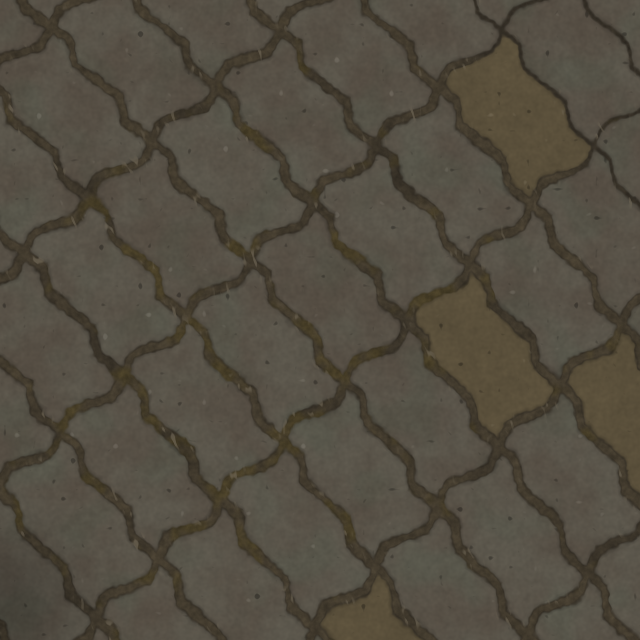
Reproduce this texture procedurally as a WebGL 1 fragment shader.

```glsl
precision highp float;

uniform vec2 u_resolution;

#define GRID_ORIGIN vec2(0.3906, 0.5938)
#define CELL_SIZE vec2(0.133, 0.240)
#define JOINT_HALF_WIDTH 0.0080
#define EDGE_SOFTNESS 0.0024
#define STONE_LIGHT vec3(0.358, 0.340, 0.298)
#define STONE_WARM vec3(0.332, 0.301, 0.261)
#define STONE_OCHRE vec3(0.352, 0.311, 0.230)
#define JOINT_SOIL vec3(0.262, 0.232, 0.180)
#define JOINT_DARK vec3(0.185, 0.165, 0.135)
#define MOSS vec3(0.295, 0.253, 0.125)
#define STRAW vec3(0.440, 0.405, 0.340)

float hash(vec2 c) {
  vec3 h = fract(c.xyx * vec3(0.1031, 0.1030, 0.0973));
  h += dot(h, h.yzx + 33.33);
  return fract((h.x + h.y) * h.z);
}

float corner(vec2 c, vec2 f) {
  float angle = 6.2832 * hash(c);
  return dot(vec2(cos(angle), sin(angle)), f);
}

// Gradient noise, roughly -0.7 to 0.7
float noise(vec2 x) {
  vec2 c = floor(x), f = x - c;
  vec2 s = f * f * f * (f * (f * 6.0 - 15.0) + 10.0);
  vec2 e = vec2(1.0, 0.0);
  return mix(mix(corner(c, f), corner(c + e.xy, f - e.xy), s.x),
             mix(corner(c + e.yx, f - e.yx), corner(c + 1.0, f - 1.0), s.x), s.y);
}

float fbm(vec2 x) {
  float sum = 0.0, amp = 0.6;
  for (int i = 0; i < 4; i++) {
    sum += amp * noise(x);
    x = mat2(1.6, 1.2, -1.2, 1.6) * x + 7.3;
    amp *= 0.55;
  }
  return sum;
}

// Slanted lattice with a mild lens and perspective bend
vec2 lattice(vec2 p) {
  vec2 q = p - GRID_ORIGIN;
  vec2 straight = vec2(dot(q, vec2(5.857, 4.718)), dot(q, vec2(2.798, -3.079)));
  vec2 uv = straight;
  for (int i = 0; i < 3; i++) {
    float cross_term = uv.x * uv.y, square_term = uv.y * uv.y;
    uv = straight - vec2(0.0047 * cross_term - 0.0253 * square_term,
                         0.0018 * square_term - 0.0117 * cross_term);
  }
  return uv;
}

// Two long rises and two short falls along each long side
float zigzag(float v) {
  float t = fract(2.0 * v + 0.42);
  float ramp = min(t / 0.71, (1.0 - t) / 0.29);
  return mix(-0.081, 0.049, mix(ramp, smoothstep(0.0, 1.0, ramp), 0.3));
}

// Kinked S along each short side
float sideWave(float u) {
  float s = sin(6.2832 * u);
  return -0.052 * mix(s, asin(0.98 * s) / 1.37, 0.6);
}

void main() {
  vec2 p = gl_FragCoord.xy / u_resolution;

  // Interlocking cells and distance to the nearest joint
  vec2 ragged = vec2(noise(p * 38.0), noise(p * 38.0 + 51.0));
  vec2 crumble = vec2(noise(p * 95.0), noise(p * 95.0 + 27.0));
  vec2 uv = lattice(p + 0.0034 * ragged + 0.0026 * crumble);
  vec2 grid = uv - vec2(zigzag(uv.y), sideWave(uv.x));
  vec2 cell = floor(grid);
  vec2 gap = abs(grid - floor(grid + 0.5)) * CELL_SIZE;
  float blend = max(0.006 - abs(gap.x - gap.y), 0.0);
  float dist = min(gap.x, gap.y) - blend * blend / 0.024;

  // Joints tighten to cracks toward the upper right
  float tight = smoothstep(1.58, 1.70, p.x + p.y);
  float width = JOINT_HALF_WIDTH * (1.0 + 0.55 * noise(p * 15.0) + 0.35 * noise(p * 70.0));
  width = mix(width, 0.0032, tight);
  float joint = 1.0 - smoothstep(width - EDGE_SOFTNESS, width + EDGE_SOFTNESS, dist);

  // Stone tint with soft mottling and a slight tone for each stone
  float mottle = fbm(p * 12.0);
  float tone = hash(cell + 40.0);
  float warmth = smoothstep(-0.45, 0.45, mottle + 0.3 * (tone - 0.5));
  vec3 stone = mix(STONE_LIGHT, STONE_WARM, warmth);
  stone += vec3(-0.010, 0.003, 0.0) * smoothstep(0.0, 0.4, noise(p * 13.0 + 20.0));

  // Sparse ochre stones, one in four on some rows
  float phase = cell.y * (1.5 * cell.y - 3.5) + 3.0;
  float turn = mod(cell.x - phase + 0.5, 4.0);
  float ochre = step(turn, 1.0) * step(-0.5, cell.y) * step(0.5, cell.x + 2.0 * cell.y);
  stone = mix(stone, STONE_OCHRE * (1.0 + 0.10 * mottle), ochre);

  // Grain, pits, pale chips and a thin grimy rim
  float grain = noise(p * 150.0 + 5.0);
  stone *= 1.0 + 0.09 * fbm(p * 60.0) + 0.05 * grain;
  stone *= 1.0 - 0.28 * smoothstep(0.44, 0.60, noise(p * 66.0 + 9.0));
  stone += 0.07 * smoothstep(0.47, 0.64, noise(p * 58.0 + 83.0));
  float rim = 1.0 - smoothstep(0.0, 0.007, dist - width);
  stone *= 1.0 - rim * (0.11 + 0.14 * noise(p * 32.0 + 3.0));

  // Soil with dark sides, shadowed runs and broken moss
  vec3 soil = mix(JOINT_SOIL, JOINT_DARK, 0.65 * smoothstep(0.45, 1.0, dist / width));
  float shadow = 0.55 * smoothstep(0.0, 0.6, noise(p * 9.0 + 31.0));
  soil = mix(soil, JOINT_DARK, max(0.85 * tight, shadow));
  float damp = 0.35 - 1.1 * length(p - vec2(0.36, 0.42));
  float mossy = smoothstep(0.0, 0.5, noise(p * 14.0 + 64.0) + 0.5 * noise(p * 45.0) + damp);
  soil = mix(soil, MOSS, 0.5 * mossy);
  soil *= 1.0 + 0.30 * fbm(p * 60.0 + 17.0) + 0.12 * grain;
  vec3 color = mix(stone, soil, joint);

  // Dry straw caught along the joints
  float fibre = noise(vec2(p.x * 125.0 + p.y * 40.0, p.y * 55.0 - p.x * 18.0));
  float litter = smoothstep(0.05, 0.35, noise(p * 21.0 + 12.0)) * smoothstep(0.15, 0.45, fibre);
  color = mix(color, STRAW, 0.65 * litter * (1.0 - smoothstep(0.005, 0.017, dist)));

  // Shade gathering in the lower left corner
  color *= 1.0 - 0.20 * (1.0 - smoothstep(0.0, 0.20, length(p - vec2(0.0, 0.06))));
  gl_FragColor = vec4(color, 1.0);
}
```
